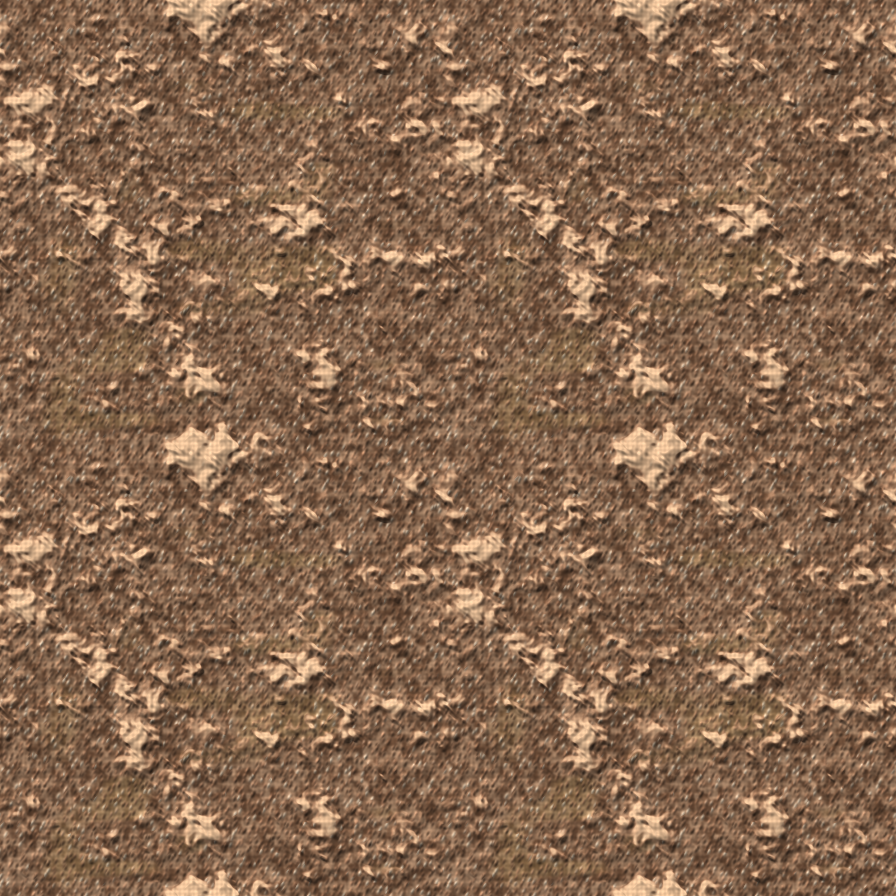
A WebGL 1 fragment shader for this texture:

```glsl
precision highp float;
// Rough brown earth with pale crumbling patches, a two by two repeat of one tile.
// Wrapping noise gathers patches along winding trails and lights them from the upper left;
// slanted cellular grains, olive stains and a fine woven grid cover the ground.
uniform vec2 u_resolution;

const float TAU = 6.2831853;

vec2 hash2(vec2 cell) {
  vec3 a = fract(cell.xyx * vec3(0.1031, 0.1030, 0.0973));
  a += dot(a, a.yzx + 33.33);
  return fract((a.xx + a.yz) * a.zy);
}

// Value noise that wraps after "cells" lattice steps
float noise(vec2 uv, vec2 cells, float seed) {
  vec2 p = uv * cells, i = floor(p), f = fract(p);
  f = f * f * (3.0 - 2.0 * f);
  float a = hash2(mod(i, cells) + seed).x;
  float b = hash2(mod(i + vec2(1.0, 0.0), cells) + seed).x;
  float c = hash2(mod(i + vec2(0.0, 1.0), cells) + seed).x;
  float d = hash2(mod(i + 1.0, cells) + seed).x;
  return mix(mix(a, b, f.x), mix(c, d, f.x), f.y);
}

float layeredNoise(vec2 uv, vec2 cells, float seed) {
  float sum = 0.0, total = 0.0, weight = 1.0;
  for (int k = 0; k < 4; k++) {
    sum += weight * noise(uv, cells, seed + float(k) * 17.0);
    total += weight;
    weight *= 0.8;
    cells *= 2.0;
  }
  return sum / total;
}

// Bell-shaped closeness to a trail, wrapping sideways
float closeness(float x, float centre, float width) {
  float d = (fract(x - centre + 0.5) - 0.5) / width;
  return exp(-d * d);
}

// Ground height: crumbs and flat ledges, raised in clumps along two winding trails
float groundHeight(vec2 uv) {
  float a = -TAU * uv.y;
  float wide = closeness(uv.x, 0.28 + 0.125 * cos(a) - 0.165 * sin(a) + 0.065 * cos(2.0 * a), 0.10);
  float narrow = closeness(uv.x, 0.78 + 0.09 * sin(a) - 0.08 * cos(2.0 * a), 0.06);
  wide *= 0.75 + 0.25 * cos(4.0 * a);
  narrow *= 0.55 + 0.4 * cos(4.0 * a - 1.2);
  vec2 bend = 0.006 * sin(TAU * (uv.yx * vec2(17.0, 13.0) + uv * vec2(5.0, 7.0)));
  float ledges = noise(uv, vec2(26.0, 72.0), 91.0) - 0.5;
  return layeredNoise(uv + bend, vec2(13.0, 14.0), 5.0) + 0.12 * ledges + 0.18 * max(wide, narrow);
}

// Blended slanted grains: x = softness, y = side lighting, z = random tone
vec3 grains(vec2 uv, vec2 cells) {
  vec2 p = uv * cells, i = floor(p);
  float peak = 0.0, total = 0.0001, lit = 0.0, tone = 0.0;
  for (int y = -1; y <= 1; y++) {
    for (int x = -1; x <= 1; x++) {
      vec2 cell = i + vec2(float(x), float(y));
      vec2 id = hash2(mod(cell, cells) + 131.0);
      vec2 o = p - cell - id;
      float along = dot(o, vec2(0.5, 0.866));
      float across = dot(o, vec2(0.866, -0.5));
      float w = exp(-9.0 * (0.5 * along * along + 1.6 * across * across));
      peak = max(peak, w);
      total += w;
      lit += w * dot(o, vec2(-0.7, 0.7));
      tone += w * fract(id.x * 7.0 + id.y * 13.0);
    }
  }
  return vec3(peak, lit, tone / total);
}

void main() {
  vec2 uv = fract(gl_FragCoord.xy / u_resolution * 2.0);

  // Brown soil with fine mottling
  float mottle = 0.5 * layeredNoise(uv, vec2(26.0), 211.0) + 0.5 * noise(uv, vec2(92.0, 76.0), 57.0);
  vec3 color = mix(vec3(0.35, 0.245, 0.175), vec3(0.62, 0.49, 0.385), smoothstep(0.22, 0.78, mottle));

  // Faint olive stains, stretched sideways
  float stain = smoothstep(0.74, 0.95, noise(uv, vec2(7.0, 16.0), 307.0));
  color = mix(color, vec3(0.60, 0.50, 0.32), 0.35 * stain);

  // Grains: some cool and light, the others dark or reddish
  vec3 grain = grains(uv, vec2(76.0, 68.0));
  vec3 dull = mix(vec3(0.30, 0.22, 0.165), vec3(0.58, 0.42, 0.32), smoothstep(0.1, 0.8, grain.z));
  vec3 grainColor = mix(dull, vec3(0.74, 0.69, 0.61), smoothstep(0.72, 0.88, grain.z));
  color = mix(color, grainColor, 0.7 * grain.x);
  color *= 1.0 + 1.9 * clamp(grain.y, -0.22, 0.22);

  // Pale crumbling patches with tan rims
  float height = groundHeight(uv);
  float upper = groundHeight(uv + vec2(-0.006, 0.011));
  float pale = smoothstep(0.60, 0.75, height);
  vec3 paleColor = mix(vec3(0.65, 0.48, 0.365), vec3(0.88, 0.73, 0.58), smoothstep(0.64, 0.80, height));
  color = mix(color, paleColor, 0.8 * pale);

  // Relief, deepest beside the patches
  float rough = smoothstep(0.52, 0.74, max(height, upper));
  color *= 1.0 + clamp((height - upper) * mix(0.8, 2.3, rough), -0.55, 0.2);

  // Fine woven grid
  vec2 thread = cos(TAU * 96.0 * uv);
  color *= 1.02 + 0.035 * (thread.x + thread.y);

  gl_FragColor = vec4(clamp(color, 0.0, 1.0), 1.0);
}
```
